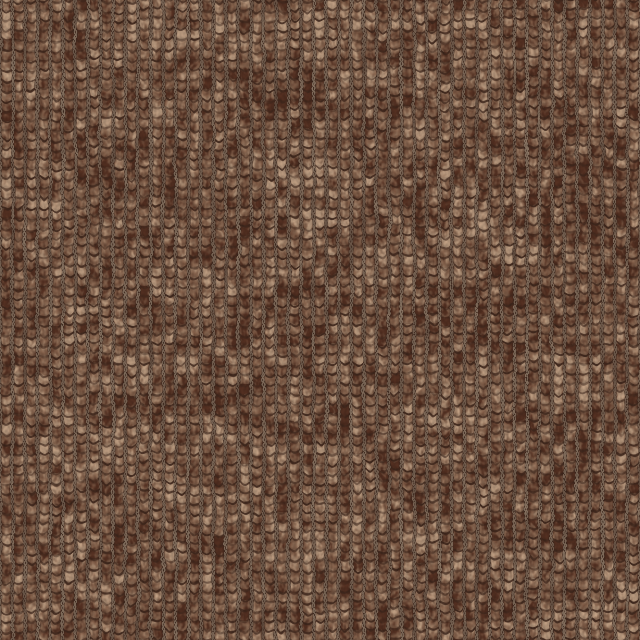
Give the GLSL for this texture, as a three.js fragment shader.

```glsl
// Brown chenille upholstery: mottled pile cells between twisted warp threads.
varying vec2 vUv;

const float TAU = 6.2831853;

// Weave layout
const float COLUMNS = 51.0;
const float ROWS = 65.0;
const float WOBBLE = 0.16;        // sideways drift of the columns, in columns
const float ROW_JITTER = 0.45;    // row offset between columns, in rows

// Twisted warp threads, in columns
const float TWISTS_PER_ROW = 1.0;
const float TWIST_RADIUS = 0.085;
const float STRAND_WIDTH = 0.055;
const float GROOVE_WIDTH = 0.15;

// Pile mottling
const float PATCH_CONTRAST = 0.85;
const float CELL_CONTRAST = 0.34;
const float FIBRE_CONTRAST = 0.42;
const float CLOUD_CONTRAST = 0.28;

// Colours
const vec3 PILE_DARK = vec3(0.29, 0.165, 0.115);
const vec3 PILE_MID = vec3(0.455, 0.335, 0.26);
const vec3 PILE_LIGHT = vec3(0.65, 0.54, 0.445);
const vec3 GROOVE = vec3(0.225, 0.145, 0.11);
const vec3 STRAND = vec3(0.50, 0.425, 0.36);
const vec3 WEFT = vec3(0.235, 0.145, 0.105);

float hash(vec2 p) {
  vec3 q = fract(vec3(p.xyx) * 0.1031);
  q += dot(q, q.yzx + 33.33);
  return fract((q.x + q.y) * q.z);
}

float cornerSlope(vec2 corner, vec2 offset) {
  float angle = TAU * hash(corner);
  return dot(vec2(cos(angle), sin(angle)), offset);
}

// Gradient noise, about -0.7 to 0.7
float noise(vec2 p) {
  vec2 i = floor(p);
  vec2 f = p - i;
  vec2 u = f * f * f * (f * (f * 6.0 - 15.0) + 10.0);
  vec2 e = vec2(1.0, 0.0);
  float low = mix(cornerSlope(i, f), cornerSlope(i + e.xy, f - e.xy), u.x);
  float high = mix(cornerSlope(i + e.yx, f - e.yx), cornerSlope(i + e.xx, f - e.xx), u.x);
  return mix(low, high, u.y);
}

// Pile colour: patches run down each column, broken by cells and fine fibres
vec3 pileColour(vec2 p, vec2 cell) {
  float patchTone = noise(vec2(cell.x * 7.37 + fract(p.x) * 0.9, p.y * 0.55));
  float cellTone = hash(cell + 17.0) - 0.5;
  float fibre = noise(p * vec2(3.6, 2.1) + 40.0);
  float cloud = noise(vUv * vec2(5.0, 9.0) + 3.0) + 0.6 * noise(vUv * vec2(19.0, 12.0));
  float tone = 0.54 + PATCH_CONTRAST * patchTone + CELL_CONTRAST * cellTone
             + FIBRE_CONTRAST * fibre + CLOUD_CONTRAST * cloud;
  vec3 colour = mix(PILE_DARK, PILE_MID, smoothstep(0.08, 0.58, tone));
  return mix(colour, PILE_LIGHT, smoothstep(0.5, 1.05, tone));
}

// Thin dark weft line, bowed and uneven, at the foot of each cell
float weftLine(vec2 p, float column) {
  float bow = 0.14 * cos(TAU * (fract(p.x) - 0.5)) + 0.2 * noise(p * vec2(1.7, 0.8) + 9.0);
  float y = p.y + bow;
  float lineDistance = abs(fract(y + 0.5) - 0.5);
  float strength = mix(0.35, 0.95, hash(vec2(column, floor(y + 0.5)) + 71.0));
  return strength * (1.0 - smoothstep(0.04, 0.19, lineDistance));
}

// Twisted pair of strands in a dark groove along each column edge
vec3 addWarp(vec3 colour, vec2 p) {
  float thread = floor(p.x + 0.5);
  float x = p.x - thread;
  float phase = TAU * (TWISTS_PER_ROW * p.y + hash(vec2(thread, 5.0)));
  float swing = TWIST_RADIUS * sin(phase);
  float strandDistance = min(abs(x - swing), abs(x + swing));
  float strand = 1.0 - smoothstep(STRAND_WIDTH * 0.4, STRAND_WIDTH * 1.7, strandDistance);
  float groove = 1.0 - smoothstep(GROOVE_WIDTH * 0.5, GROOVE_WIDTH * 1.45, abs(x));
  float wear = 0.75 + 0.5 * noise(vec2(thread * 3.7, p.y * 0.35));
  colour = mix(colour, GROOVE, 0.9 * groove);
  return mix(colour, STRAND, clamp(strand * wear, 0.0, 1.0));
}

void main() {
  vec2 p = vUv * vec2(COLUMNS, ROWS);
  p.x += WOBBLE * (noise(vUv * vec2(30.0, 22.0)) + noise(vUv * vec2(51.0, 65.0) + 8.0));
  float column = floor(p.x);
  p.y += ROW_JITTER * (hash(vec2(column, 2.0)) - 0.5 + noise(vUv * vec2(14.0, 10.0)));

  vec2 cell = vec2(column, floor(p.y));
  vec2 fromCentre = fract(p) - 0.5;
  float roundness = 1.08 - 0.5 * dot(fromCentre, fromCentre);

  vec3 colour = pileColour(p, cell) * roundness;
  colour = mix(colour, WEFT, weftLine(p, column));
  colour = addWarp(colour, p);
  colour *= 1.0 + 0.16 * noise(vUv * vec2(210.0, 170.0));
  gl_FragColor = vec4(colour, 1.0);
}
```
